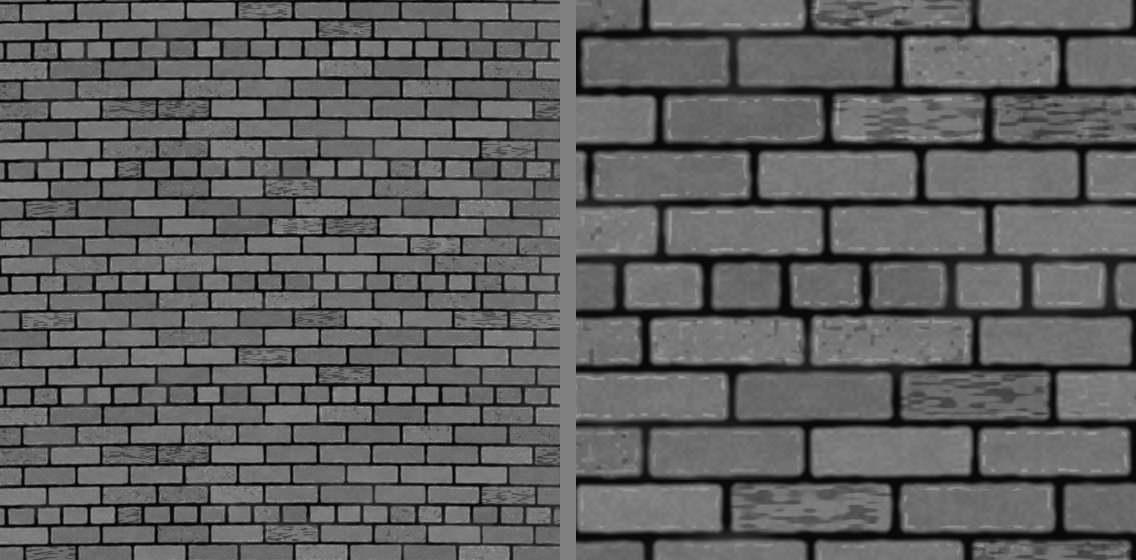
Left, the full canvas; right, a detail of the centre.
Give the GLSL for this texture, as a WebGL 2 fragment shader.

```glsl
#version 300 es
precision highp float;
// Grey brick wall: running-bond courses with a course of short headers every
// sixth row. Each brick is a rounded box between two jittered joints, shaded
// with a tone, grain, wear and a broken pale rim; 18 courses form one period.

uniform vec2 u_resolution;
out vec4 fragColor;

const float TAU = 6.2831853;
const float COURSE = 0.03429;      // height of one course
const float PERIOD = 18.0;         // courses before the wall repeats
const float STRETCHER = 0.0966;    // long brick pitch
const float HEADER = 0.0487;       // short brick pitch
const float MORTAR_DARK = 0.035;
const float MORTAR_PALE = 0.25;

float hash(vec2 p) {
    return fract(sin(dot(p, vec2(127.1, 311.7))) * 43758.5453);
}

float noise(vec2 p) {
    vec2 i = floor(p), f = fract(p);
    f = f * f * (3.0 - 2.0 * f);
    float low = mix(hash(i), hash(i + vec2(1, 0)), f.x);
    float high = mix(hash(i + vec2(0, 1)), hash(i + vec2(1, 1)), f.x);
    return mix(low, high, f.y);
}

float fbm(vec2 p) {
    float sum = 0.0, gain = 0.5;
    for (int i = 0; i < 3; i++) {
        sum += gain * noise(p);
        p = p * 2.03 + 17.0;
        gain *= 0.5;
    }
    return sum / 0.875;
}

float roundBox(vec2 p, vec2 halfSize, float radius) {
    vec2 q = abs(p) - halfSize + radius;
    return length(max(q, 0.0)) + min(max(q.x, q.y), 0.0) - radius;
}

// Course coordinate counted downwards, with uneven heights and a slight sag.
float courseCoord(vec2 p) {
    float uneven = 0.0046 * (1.0 - cos(TAU * (p.y - 0.0534) / (PERIOD * COURSE)));
    float sag = 0.0156 * (p.x - 0.55) * (p.x - 0.55) - 0.0013;
    return 1.0 + (p.y - 0.0365 - uneven - sag) / COURSE;
}

// Position of the first joint in a course.
float coursePhase(float row, bool isHeader) {
    if (isHeader) return 0.0078 + 0.00098 * (row - 2.0);
    float bond = mod(row, 2.0) < 0.5 ? 0.039 : 0.086;
    float drift = row - 12.0;
    return bond + 0.0145 * exp(-0.4 * drift * drift);
}

float joint(float index, float row, float jitter) {
    return index + jitter * (hash(vec2(index, row + 41.0)) - 0.5);
}

// Returns left joint, right joint and index of the brick containing x.
vec3 findBrick(float x, float row, float jitter) {
    float k = floor(x);
    if (x < joint(k, row, jitter)) k -= 1.0;
    else if (x > joint(k + 1.0, row, jitter)) k += 1.0;
    return vec3(joint(k, row, jitter), joint(k + 1.0, row, jitter), k);
}

float brickTone(vec2 wall, vec2 id) {
    float tone = mix(0.405, 0.49, hash(id + 3.7));
    tone += 0.055 * (fbm(wall * vec2(55.0, 95.0)) - 0.5);
    tone += 0.045 * (noise(wall * 420.0) - 0.5);
    // Rough streaks on a few bricks, pits and pale scuffs on some others.
    float streaked = step(0.93, hash(id + 9.1));
    float pitted = step(0.72, hash(id + 15.3));
    tone -= streaked * 0.15 * smoothstep(0.4, 0.8, noise(wall * vec2(110.0, 430.0)));
    tone -= pitted * 0.10 * smoothstep(0.76, 0.92, noise(wall * 210.0));
    tone += pitted * 0.06 * smoothstep(0.72, 0.9, noise(wall * 240.0 + 50.0));
    return tone;
}

float mortarTone(vec2 wall) {
    float fadeRight = smoothstep(0.82, 1.0, wall.x) * 0.6;
    float filled = smoothstep(0.6, 0.85, noise(wall * vec2(14.0, 22.0))) * 0.45;
    float amount = max(fadeRight, filled) * (0.5 + noise(wall * 60.0));
    return mix(MORTAR_DARK, MORTAR_PALE, min(amount, 1.0));
}

// Broken pale line just inside the brick edge.
float paleRim(float d, vec2 wall, vec2 id) {
    float band = 1.0 - smoothstep(0.0004, 0.0015, abs(d + 0.0032));
    float broken = smoothstep(0.42, 0.68, noise(wall * 270.0 + 80.0));
    return 0.13 * band * broken * mix(0.3, 1.0, hash(id + 21.0));
}

void main() {
    vec2 p = gl_FragCoord.xy / u_resolution;
    p.y = 1.0 - p.y;
    float course = mod(courseCoord(p), PERIOD);
    float row = floor(course);
    vec2 wall = vec2(p.x, course * COURSE);

    // Brick layout
    bool isHeader = abs(mod(row, 6.0) - 2.0) < 0.5;
    float pitch = isHeader ? HEADER : STRETCHER;
    float x = (p.x - coursePhase(row, isHeader)) / pitch;
    vec3 brick = findBrick(x, row, isHeader ? 0.1 : 0.05);
    vec2 id = vec2(brick.z, row);

    // Edge distance, slightly ragged
    float gap = (isHeader ? 0.0030 : 0.0024) + 0.0006 * (hash(id + 5.0) - 0.5);
    vec2 size = vec2((brick.y - brick.x) * pitch, COURSE);
    vec2 local = vec2((x - 0.5 * (brick.x + brick.y)) * pitch, (course - row - 0.5) * COURSE);
    float d = roundBox(local, 0.5 * size - gap, 0.0038);
    d += 0.0014 * (noise(wall * 130.0) - 0.5);

    // Shading
    float soft = max(0.0021, 0.7 / min(u_resolution.x, u_resolution.y));
    float face = brickTone(wall, id) + paleRim(d, wall, id);
    float grey = mix(face, mortarTone(wall), smoothstep(-soft, soft, d));
    fragColor = vec4(vec3(grey), 1.0);
}
```
